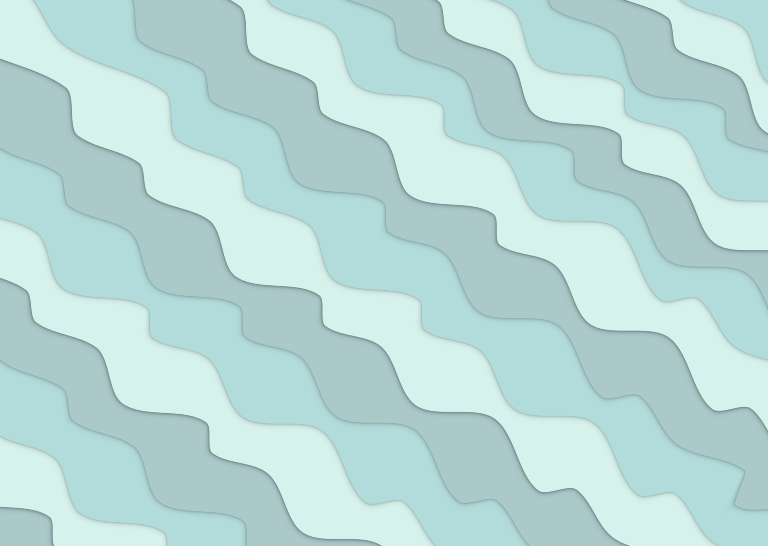
Write a Shadertoy shader that draws this background.

```glsl
// Diagonal paper-cut waves in three pale teal tones, each layer shading the one below

// Height of the wavy edge at position u along the diagonal, in percent of canvas height
float edgeProfile(float u) {
    // Each wave: dip position, dip height, crest position, crest height
    vec4 waves[9] = vec4[9](
        vec4(-80.0, -1.6, -60.0, 2.6), vec4(-53.0, -3.1, -41.0, -0.4),
        vec4(-36.0, -4.0, -24.4, -1.1), vec4(-14.5, -6.4, 0.0, 0.0),
        vec4(4.2, -3.8, 14.3, -0.7), vec4(26.0, -5.5, 39.3, 1.2),
        vec4(53.5, -4.5, 59.0, -0.2), vec4(69.5, -3.2, 82.5, 0.4),
        vec4(85.0, -5.7, 95.0, 0.0));
    float height = 2.0;
    float crest = -92.0;
    for (int i = 0; i < 9; i++) {
        vec4 w = waves[i];
        height = mix(height, w.y, smoothstep(crest, w.x, u));
        height = mix(height, w.w, smoothstep(w.x, w.z, u));
        crest = w.z;
    }
    return height;
}

// Tones cycle mint, blue, grey
vec3 layerColor(int layer) {
    int tone = layer % 3;
    return tone == 0 ? vec3(0.84, 0.95, 0.925)
         : tone == 1 ? vec3(0.70, 0.86, 0.86)
                     : vec3(0.675, 0.79, 0.792);
}

void mainImage(out vec4 fragColor, in vec2 fragCoord) {
    // Percent of canvas height, measured down from the top
    vec2 p = 100.0 * vec2(fragCoord.x, iResolution.y - fragCoord.y) / iResolution.y;
    float pixel = 100.0 / iResolution.y;

    // Axes along and across the falling diagonal
    float along = dot(p, vec2(0.8, 0.6));
    float across = dot(p, vec2(0.6, -0.8));

    // How far each layer slides along the diagonal
    float slide[17] = float[17](64.1, 82.6, 93.0, 76.7, 55.3, 68.8, 79.3, 94.3, 78.3,
        95.9, 76.2, 100.3, 105.4, 100.4, 117.9, 140.8, 136.1);

    // Stack layers from lower left to upper right
    vec3 color = layerColor(2);
    for (int i = 0; i < 17; i++) {
        float k = float(i);
        float u = along - slide[i];
        float lift = -70.3 + 10.35 * k - 2.75 * max(k - 10.0, 0.0);
        float height = edgeProfile(u);
        float slope = (edgeProfile(u + 0.05) - height) / 0.05;
        float d = (across - lift - height) / sqrt(1.0 + slope * slope);

        // Soft shadow under the edge, deepest below mint
        float depth = i % 3 == 0 ? 0.38 : 0.25;
        color *= 1.0 - depth * exp(-max(-d, 0.0) / 0.32);
        color = mix(color, layerColor(i), smoothstep(-0.6 * pixel, 0.6 * pixel, d));
    }
    fragColor = vec4(color, 1.0);
}
```
